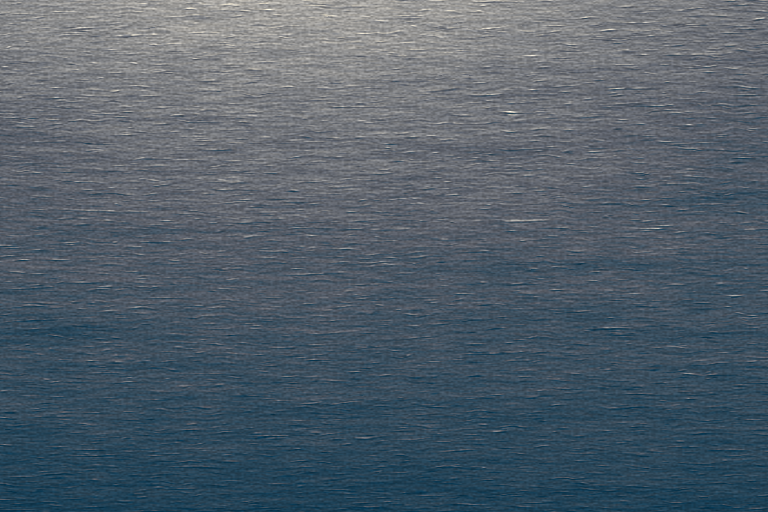
This texture is drawn by a WebGL 2 fragment shader. Its source:

```glsl
#version 300 es
precision highp float;
// Brushed, painted surface: a warm sheen at the top falls off to deep blue below.
// A tone field is built from gradients, embossed stretched noise and scattered
// broken fibres with shaded undersides, then mapped through a colour ramp.

uniform vec2 u_resolution;
out vec4 fragColor;

const vec3 DEEP_BLUE = vec3(0.06, 0.22, 0.31);
const vec3 STEEL = vec3(0.35, 0.37, 0.41);
const vec3 SILVER = vec3(0.67, 0.66, 0.64);
const vec3 WARM_WHITE = vec3(0.90, 0.87, 0.80);

float hash(vec2 p) {
    return fract(sin(dot(p, vec2(127.1, 311.7))) * 43758.5453);
}

float noise(vec2 p) {
    vec2 i = floor(p);
    vec2 f = fract(p);
    f = f * f * (3.0 - 2.0 * f);
    float low = mix(hash(i), hash(i + vec2(1.0, 0.0)), f.x);
    float high = mix(hash(i + vec2(0.0, 1.0)), hash(i + vec2(1.0, 1.0)), f.x);
    return mix(low, high, f.y);
}

// Noise centred on zero, with its own frequency on each axis
float grain(vec2 p, vec2 frequency) {
    return noise(p * frequency) - 0.5;
}

// Relief of a stretched height field lit from above
float emboss(vec2 p, vec2 frequency) {
    return grain(p, frequency) - grain(p + vec2(0.0, 0.0031), frequency);
}

float blob(vec2 p, vec2 centre, vec2 radius) {
    vec2 d = (p - centre) / radius;
    return exp(-dot(d, d));
}

// Broad lighting over the unit square
float sheen(vec2 uv) {
    float tone = 0.125 + 0.39 * uv.y;
    float side = (uv.x - 0.42) / 0.58;
    tone -= 0.08 * side * side * smoothstep(0.1, 0.8, uv.y);
    tone += 0.15 * blob(uv, vec2(0.32, 1.06), vec2(0.44, 0.21));
    tone += 0.03 * blob(uv, vec2(0.40, 0.68), vec2(0.28, 0.24));
    return tone;
}

// Soft places where the blue ground shows through
float bluePatches(vec2 uv) {
    float patches = blob(uv, vec2(0.07, 0.35), vec2(0.12, 0.030));
    patches += blob(uv, vec2(0.66, 0.385), vec2(0.16, 0.016));
    patches += blob(uv, vec2(0.70, 0.475), vec2(0.18, 0.014));
    patches += blob(uv, vec2(0.95, 0.61), vec2(0.09, 0.025));
    patches += blob(uv, vec2(0.62, 0.71), vec2(0.08, 0.010));
    return patches;
}

// One scattered layer of thin fibres: lit ridge above, shadow below
float fibres(vec2 p, vec2 cell, float seed, float pixel) {
    float row = floor(p.y / cell.y);
    p.x += cell.x * 7.0 * hash(vec2(row, seed));
    vec2 id = vec2(floor(p.x / cell.x), row) + seed * 17.0;
    vec2 q = (fract(p / cell) - 0.5) * cell;
    float reach = cell.x * mix(0.12, 0.48, hash(id + 3.1));
    float slope = (hash(id + 5.7) - 0.4) * 0.10;
    float y = q.y - (hash(id + 1.9) - 0.5) * cell.y * 0.5 - slope * q.x;
    float taper = 1.0 - smoothstep(0.1 * reach, reach, abs(q.x));
    float broken = smoothstep(0.2, 0.65, noise(vec2(p.x * 65.0, row + seed)));
    float width = mix(0.0001, 0.0007, hash(id + 9.4));
    float soft = max(0.75 * pixel, 0.0014);
    float lit = 1.0 - smoothstep(width, width + soft, abs(y));
    float shade = 1.0 - smoothstep(width, width + soft, abs(y + 2.0 * width + soft));
    float strength = pow(hash(id + 12.6), 4.0);
    return strength * taper * (lit * broken - 0.65 * shade);
}

vec3 ramp(float tone) {
    vec3 colour = mix(DEEP_BLUE, STEEL, clamp((tone - 0.06) / 0.29, -0.1, 1.0));
    colour = mix(colour, SILVER, clamp((tone - 0.35) / 0.32, 0.0, 1.0));
    return mix(colour, WARM_WHITE, clamp((tone - 0.67) / 0.23, 0.0, 1.0));
}

void main() {
    vec2 uv = gl_FragCoord.xy / u_resolution;
    float pixel = 1.0 / u_resolution.y;
    vec2 p = gl_FragCoord.xy * pixel;

    // Slight drift of the brush direction, with small kinks along each stroke
    vec2 warped = p;
    warped.y += 0.008 * grain(p, vec2(3.0, 5.0)) + 0.0045 * grain(p, vec2(32.0, 55.0));

    float tone = sheen(uv) - 0.06 * bluePatches(uv);
    tone += 0.022 * grain(warped, vec2(2.0, 26.0));

    // Stretched strokes shift the tone
    float strokes = 0.06 * grain(warped, vec2(5.0, 95.0));
    strokes += 0.09 * grain(warped + 3.7, vec2(18.0, 200.0));
    strokes += 0.10 * emboss(warped + 8.2, vec2(42.0, 250.0));
    tone += strokes * mix(0.75, 1.0, smoothstep(0.0, 0.8, uv.y));

    // Raised fibres, each layer finer than the last
    float relief = 0.0;
    for (int i = 0; i < 7; i++) {
        float layer = float(i);
        vec2 cell = vec2(0.19, 0.020) / (1.0 + vec2(0.45, 0.16) * layer);
        relief += fibres(warped + 0.37 * layer, cell, layer + 1.0, pixel);
    }
    tone += relief * mix(0.22, 0.30, uv.y);

    // Fine speckle changes brightness only, leaving the hue alone
    float speckle = 0.22 * grain(p + 5.1, vec2(230.0, 341.0));
    speckle += 0.16 * emboss(warped + 2.6, vec2(110.0, 320.0));
    vec3 colour = ramp(tone) * (1.0 + speckle);

    fragColor = vec4(clamp(colour, 0.0, 1.0), 1.0);
}
```
